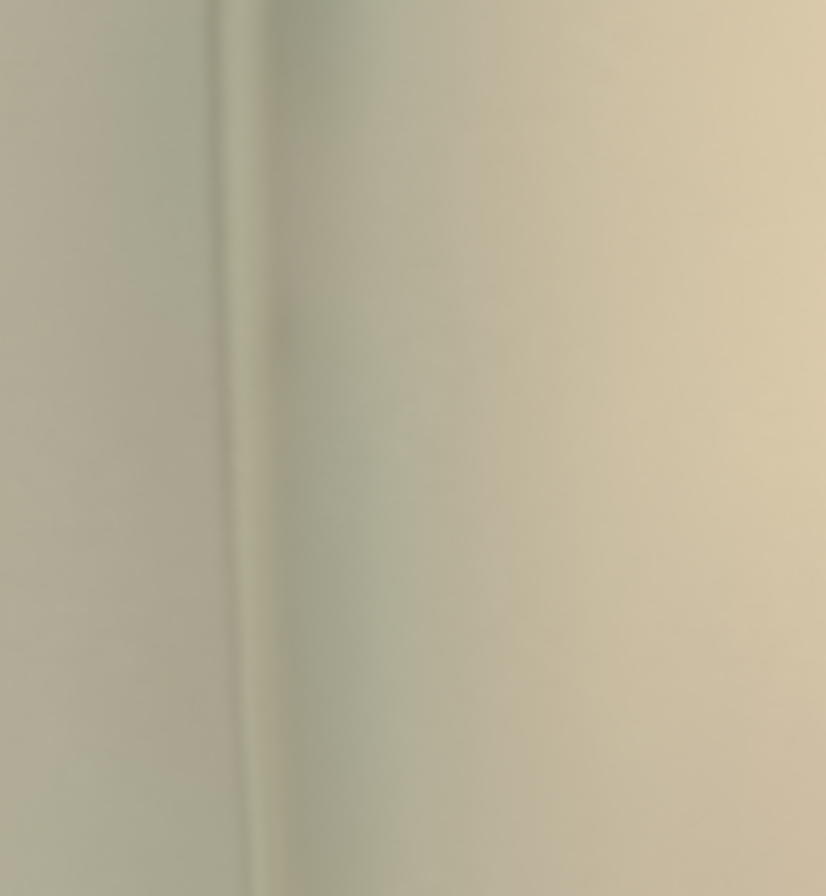
Give the GLSL for this texture, as a Shadertoy shader.

```glsl
const vec3 LEFT_WALL   = vec3(0.694, 0.674, 0.590);
const vec3 LEFT_SHADE  = vec3(0.664, 0.645, 0.562);
const vec3 RIDGE_LIGHT = vec3(0.695, 0.680, 0.585);
const vec3 RIDGE_SHADE = vec3(0.650, 0.627, 0.532);
const vec3 VALLEY      = vec3(0.635, 0.617, 0.532);
const vec3 WALL_DIM    = vec3(0.696, 0.676, 0.588);
const vec3 WALL_MID    = vec3(0.782, 0.736, 0.628);
const vec3 WALL_WARM   = vec3(0.855, 0.790, 0.670);
const vec3 COOL_TINT   = vec3(-0.017, 0.004, 0.003);

const float SEAM_TOP   = 0.258;  // left edge of the ridge at the top
const float SEAM_LEAN  = 0.042;  // rightward drift toward the bottom
const float MOTTLE     = 0.010;
const float GRAIN      = 0.011;

vec2 hashGradient(vec2 cell) {
    vec3 p = fract(vec3(cell.xyx) * vec3(0.1031, 0.1030, 0.0973));
    p += dot(p, p.yzx + 33.33);
    return fract((p.xx + p.yz) * p.zy) * 2.0 - 1.0;
}

float gradientNoise(vec2 p) {
    vec2 i = floor(p);
    vec2 f = p - i;
    vec2 w = f * f * f * (f * (f * 6.0 - 15.0) + 10.0);
    float a = dot(hashGradient(i), f);
    float b = dot(hashGradient(i + vec2(1, 0)), f - vec2(1, 0));
    float c = dot(hashGradient(i + vec2(0, 1)), f - vec2(0, 1));
    float d = dot(hashGradient(i + vec2(1, 1)), f - vec2(1, 1));
    return mix(mix(a, b, w.x), mix(c, d, w.x), w.y);
}

float fbm(vec2 p) {
    float sum = 0.0;
    float amplitude = 0.5;
    for (int octave = 0; octave < 4; octave++) {
        sum += amplitude * gradientNoise(p);
        p = p * 2.03 + 17.0;
        amplitude *= 0.5;
    }
    return sum;
}

float bell(float x, float width) {
    x /= width;
    return exp(-x * x);
}

float softSpot(vec2 p, vec2 center, vec2 radius) {
    vec2 q = (p - center) / radius;
    return exp(-dot(q, q));
}

vec3 leftWall(vec2 uv, float seam) {
    float shade = smoothstep(0.28, 0.02, seam - uv.x);
    return mix(LEFT_WALL, LEFT_SHADE, shade);
}

vec3 rightWall(vec2 uv, float edge, float depth) {
    float x = uv.x - 0.035 * depth * depth;
    vec3 color = mix(VALLEY, WALL_DIM, smoothstep(-0.01, 0.15, uv.x - edge));
    color = mix(color, WALL_MID, smoothstep(0.40, 0.76, x));
    color = mix(color, WALL_WARM, smoothstep(0.60, 1.06, x));
    // Lamp light weakens toward the lower right
    float falloff = smoothstep(0.45, 1.0, depth) * smoothstep(0.5, 1.0, uv.x);
    return color - vec3(0.045, 0.042, 0.024) * falloff;
}

vec3 ridge(float offset, float depth) {
    float crest = mix(0.032, 0.012, smoothstep(0.0, 0.9, depth));
    float light = bell(offset - crest, mix(0.026, 0.016, depth));
    vec3 color = mix(RIDGE_SHADE, RIDGE_LIGHT, 0.85 * light);
    // Faint secondary fold to the right of the crest
    return color + 0.008 * bell(offset - crest - 0.028, 0.009) * depth;
}

void mainImage(out vec4 fragColor, in vec2 fragCoord) {
    vec2 uv = fragCoord / iResolution.xy;
    vec2 p = vec2(uv.x * iResolution.x / iResolution.y, uv.y);
    float depth = 1.0 - uv.y;

    // Leaning seam with a slight waver
    float seam = SEAM_TOP + SEAM_LEAN * pow(depth, 1.5);
    seam += 0.003 * gradientNoise(vec2(3.7, uv.y * 7.0));
    float offset = uv.x - seam + 0.004 * fbm(p * vec2(9.0, 22.0));
    float ridgeWidth = mix(0.076, 0.060, depth);

    // Walls and the raised strip between them
    vec3 color = leftWall(uv, seam);
    color = mix(color, ridge(offset, depth), smoothstep(-0.012, 0.016, offset));
    vec3 wall = rightWall(uv, seam + ridgeWidth, depth);
    color = mix(color, wall, smoothstep(-0.022, 0.022, offset - ridgeWidth));

    // Creases on both sides of the strip
    color -= mix(0.045, 0.020, depth) * bell(offset, 0.013);
    color -= 0.012 * bell(offset - ridgeWidth, 0.016) * (1.0 - 0.6 * depth);

    // Cool stains and the darker corner shadow
    float cool = softSpot(uv, vec2(0.43, 0.34), vec2(0.08, 0.28));
    cool += 0.7 * softSpot(uv, vec2(0.22, 0.88), vec2(0.08, 0.22));
    cool += softSpot(uv, vec2(0.40, 1.02), vec2(0.10, 0.12));
    cool += 0.5 * softSpot(uv, vec2(0.14, 0.02), vec2(0.16, 0.12));
    color += COOL_TINT * cool;
    color -= 0.026 * softSpot(uv, vec2(0.37, 1.0), vec2(0.07, 0.14));
    color -= 0.018 * softSpot(uv, vec2(0.345, 0.63), vec2(0.022, 0.045));

    // Broad mottling, smudged plaster grain and fine tooth
    color += MOTTLE * fbm(p * vec2(5.0, 4.0));
    float patches = 0.6 + smoothstep(-0.1, 0.3, gradientNoise(p * 5.0 + 9.0));
    color += GRAIN * patches * fbm(p * vec2(26.0, 36.0));
    color += 0.4 * GRAIN * gradientNoise(p * 120.0);
    color += vec3(0.3, -0.15, -0.2) * MOTTLE * gradientNoise(p * 6.0 + 41.0);

    fragColor = vec4(clamp(color, 0.0, 1.0), 1.0);
}
```
